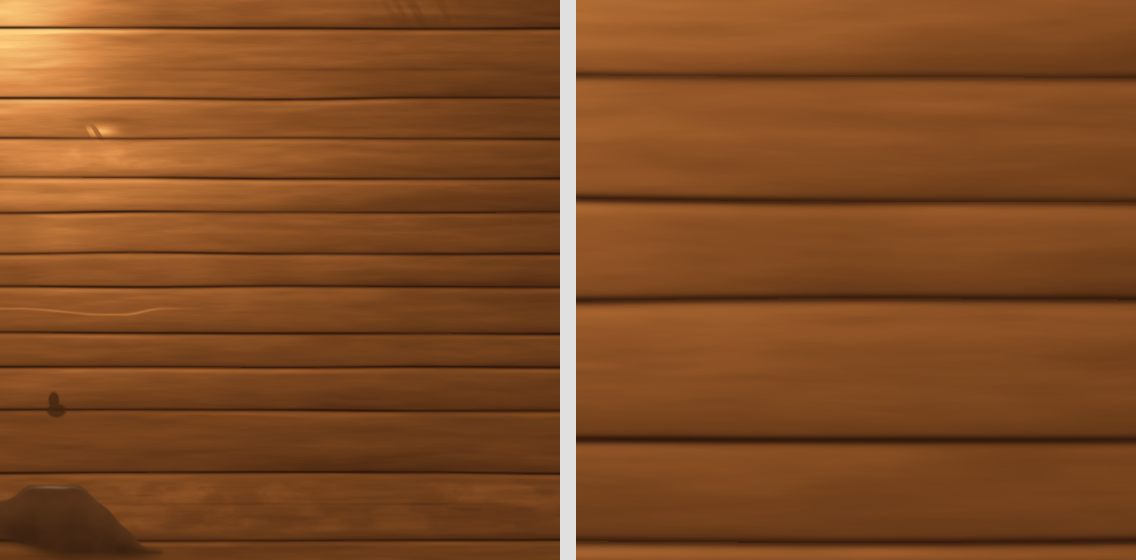
Left: the whole. Right: its middle third, enlarged.
Write a three.js fragment shader that draws this texture.

```glsl
varying vec2 vUv;

float hash(vec2 p) {
  vec3 q = fract(vec3(p.xyx) * 0.1031);
  q += dot(q, q.yzx + 33.33);
  return fract((q.x + q.y) * q.z);
}

float noise(vec2 p) {
  vec2 cell = floor(p);
  vec2 f = fract(p);
  f = f * f * (3.0 - 2.0 * f);
  float low = mix(hash(cell), hash(cell + vec2(1.0, 0.0)), f.x);
  float high = mix(hash(cell + vec2(0.0, 1.0)), hash(cell + 1.0), f.x);
  return mix(low, high, f.y);
}

float fbm(vec2 p) {
  float sum = 0.0;
  float gain = 0.5;
  for (int i = 0; i < 4; i++) {
    sum += gain * noise(p);
    p = p * 2.03 + 17.3;
    gain *= 0.5;
  }
  return sum / 0.9375;
}

float bell(float d, float width) {
  return exp(-d * d / (width * width));
}

float blob(vec2 p, vec2 center, vec2 radius) {
  vec2 d = (p - center) / radius;
  return exp(-dot(d, d));
}

// Narrows the plank bounds (lower, upper, index) with four wavy seams
vec3 findPlank(vec3 plank, vec4 seams, vec2 p) {
  for (int i = 0; i < 4; i++) {
    float wave = noise(vec2(p.x * 4.0, seams[i] * 97.0)) - 0.5;
    float seam = seams[i] + 0.004 * wave;
    if (p.y >= seam) {
      plank.x = max(plank.x, seam);
      plank.z += 1.0;
    } else {
      plank.y = min(plank.y, seam);
    }
  }
  return plank;
}

// Warm wood ramp, one step per unit of tone
vec3 woodColor(float tone) {
  vec3 color = mix(vec3(0.20, 0.10, 0.04), vec3(0.29, 0.15, 0.06), clamp(tone + 1.0, 0.0, 1.0));
  color = mix(color, vec3(0.38, 0.21, 0.09), clamp(tone, 0.0, 1.0));
  color = mix(color, vec3(0.46, 0.26, 0.11), clamp(tone - 1.0, 0.0, 1.0));
  color = mix(color, vec3(0.57, 0.33, 0.15), clamp(tone - 2.0, 0.0, 1.0));
  color = mix(color, vec3(0.69, 0.42, 0.20), clamp(tone - 3.0, 0.0, 1.0));
  color = mix(color, vec3(0.86, 0.55, 0.29), clamp(tone - 4.0, 0.0, 1.0));
  return mix(color, vec3(1.0, 0.82, 0.50), clamp((tone - 5.0) * 0.7, 0.0, 1.0));
}

float lightTone(vec2 p) {
  return 0.85 + 2.9 * blob(p, vec2(0.05, 0.80), vec2(0.72, 0.52))
    + 2.5 * blob(p, vec2(0.0, 0.98), vec2(0.19, 0.16))
    + 0.6 * blob(p, vec2(0.08, 0.67), vec2(0.22, 0.07));
}

float grainTone(vec2 p, float id) {
  vec2 q = p + vec2(id * 3.7, 0.012 * fbm(p * vec2(5.0, 8.0) + id));
  float bands = fbm(q * vec2(2.0, 34.0)) - 0.5;
  float streaks = fbm(q * vec2(13.0, 110.0) + 40.0) - 0.5;
  return 1.5 * bands + 0.85 * streaks;
}

// Mottled wear, a pale vein, chips and faint cracks
float wearTone(vec2 p) {
  float mottle = smoothstep(0.45, 0.72, fbm(p * vec2(14.0, 26.0)));
  float worn = smoothstep(0.045, 0.06, p.y) * (1.0 - smoothstep(0.13, 0.15, p.y));
  worn += blob(p, vec2(0.18, 0.72), vec2(0.18, 0.02));
  float veinY = 0.449 - 0.011 * smoothstep(0.03, 0.19, p.x) + 0.011 * smoothstep(0.22, 0.29, p.x);
  float vein = bell(p.y - veinY, 0.0025) * (1.0 - smoothstep(0.25, 0.38, p.x));
  float slant = p.x + 0.6 * p.y;
  float slashes = smoothstep(0.4, 0.75, noise(vec2(slant * 95.0, p.y * 25.0)));
  float chips = slashes * blob(p, vec2(0.18, 0.766), vec2(0.03, 0.011));
  float chipShade = blob(p, vec2(0.19, 0.788), vec2(0.05, 0.007));
  float scratches = slashes * blob(p, vec2(0.75, 0.98), vec2(0.07, 0.025));
  float cracks = bell(p.y - 0.876, 0.003) + bell(p.y - 0.1, 0.0025);
  return 0.6 * mottle * worn + 1.3 * vein + 2.0 * chips
    - 0.8 * chipShade - 0.5 * scratches - 0.7 * cracks * noise(vec2(p.x * 9.0, 3.0));
}

vec3 addStone(vec3 color, vec2 p) {
  float rough = 0.008 * (noise(p * 35.0) - 0.5);
  float top = 0.105 + 0.03 * smoothstep(0.0, 0.06, p.x) - 0.12 * smoothstep(0.12, 0.29, p.x) + rough;
  float base = 0.036 - 0.024 * smoothstep(0.0, 0.12, p.x);
  float mask = smoothstep(base - 0.005, base + 0.005, p.y)
    * (1.0 - smoothstep(top - 0.004, top + 0.004, p.y)) * (1.0 - smoothstep(0.28, 0.295, p.x));
  float shade = smoothstep(base, top, p.y) * 0.5 + 0.5 * fbm(p * 22.0);
  vec3 stone = mix(vec3(0.20, 0.11, 0.05), vec3(0.37, 0.22, 0.11), shade);
  float rim = bell(p.y - top + 0.004, 0.004) * bell(p.x - 0.095, 0.04);
  float contact = bell(p.y - base, 0.012) * (1.0 - smoothstep(0.24, 0.31, p.x));
  return mix(color * (1.0 - 0.35 * contact), stone + 0.16 * rim, mask);
}

void main() {
  vec2 p = vUv;
  vec3 plank = findPlank(vec3(-0.05, 1.03, 0.0), vec4(0.035, 0.155, 0.268, 0.344), p);
  plank = findPlank(plank, vec4(0.405, 0.488, 0.548, 0.621), p);
  plank = findPlank(plank, vec4(0.682, 0.753, 0.824, 0.949), p);
  float above = p.y - plank.x;
  float below = plank.y - p.y;

  // Light, grain and rounded plank edges
  float tone = lightTone(p) + grainTone(p, plank.z) + wearTone(p);
  tone += 0.6 * (hash(vec2(plank.z, 7.0)) - 0.5);
  tone += 0.35 - 1.3 * exp(-above / 0.016);
  tone += bell(below - 0.007, 0.004) * (0.2 + 0.7 * noise(vec2(p.x * 5.0, plank.z * 5.0)));
  vec3 color = woodColor(tone);

  // Soft dark seams and a small knot
  float seamId = plank.z + step(below, above);
  float strength = 0.4 + 0.45 * noise(vec2(p.x * 5.0, seamId * 3.0));
  float seam = bell(min(above, below), 0.0027);
  color = mix(color, vec3(0.15, 0.07, 0.03), strength * seam);
  float knot = max(blob(p, vec2(0.101, 0.267), vec2(0.018, 0.013)), blob(p, vec2(0.096, 0.285), vec2(0.010, 0.016)));
  color = mix(color, vec3(0.25, 0.14, 0.06), 0.75 * smoothstep(0.25, 0.6, knot));

  gl_FragColor = vec4(addStone(color, p), 1.0);
}
```
